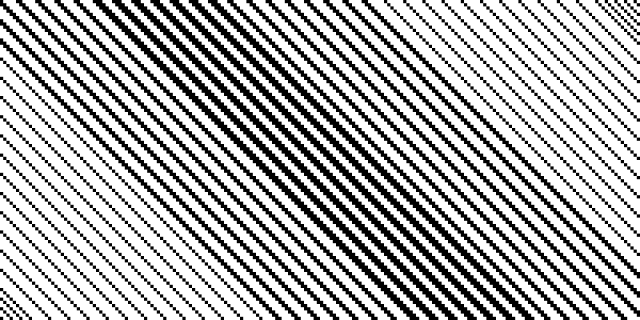
Reproduce this pattern procedurally as a Shadertoy shader.

```glsl
const float ROWS = 100.0;          // square cells down the canvas
const float PERIOD = 6.0;          // cells from one stripe to the next
const float MIDDLE = 50.0;         // diagonal through the canvas centre
const float THICK_REACH = 20.5;    // stripes three cells wide within this
const float MEDIUM_REACH = 66.0;   // stripes two cells wide within this
const float DOUBLED_REACH = 138.0; // extra stripes beyond this
const vec3 INK = vec3(0.0);
const vec3 PAPER = vec3(1.0);

// Ink in one cell: 1 on a stripe, 0 between stripes
float cellInk(vec2 cell) {
    float diagonal = cell.x + cell.y - (ROWS - 1.0);
    float stripe = PERIOD * floor((diagonal + 2.5) / PERIOD);
    float offset = diagonal - stripe;
    float reach = abs(stripe - MIDDLE);

    // Stripes gain a cell on either side toward the middle
    float before = reach < MEDIUM_REACH ? 1.0 : 0.0;
    float after = reach < THICK_REACH ? 1.0 : 0.0;
    bool onStripe = offset > -before - 0.5 && offset < after + 0.5;

    // Single-cell stripes fill the gaps at the two far corners
    bool onExtra = abs(diagonal - MIDDLE) > DOUBLED_REACH
        && abs(mod(diagonal, PERIOD) - 0.5 * PERIOD) < 0.5;
    return onStripe || onExtra ? 1.0 : 0.0;
}

// Box-filter the cells that one pixel covers
float filteredInk(vec2 p, float pixel) {
    vec2 cell = floor(p - 0.5 * pixel);
    vec2 blend = clamp((p + 0.5 * pixel - cell - 1.0) / pixel, 0.0, 1.0);
    float lower = mix(cellInk(cell), cellInk(cell + vec2(1.0, 0.0)), blend.x);
    float upper = mix(cellInk(cell + vec2(0.0, 1.0)), cellInk(cell + 1.0), blend.x);
    return mix(lower, upper, blend.y);
}

void mainImage(out vec4 fragColor, in vec2 fragCoord) {
    float pixel = ROWS / iResolution.y;
    float ink = filteredInk(fragCoord * pixel, pixel);
    fragColor = vec4(mix(PAPER, INK, ink), 1.0);
}
```
